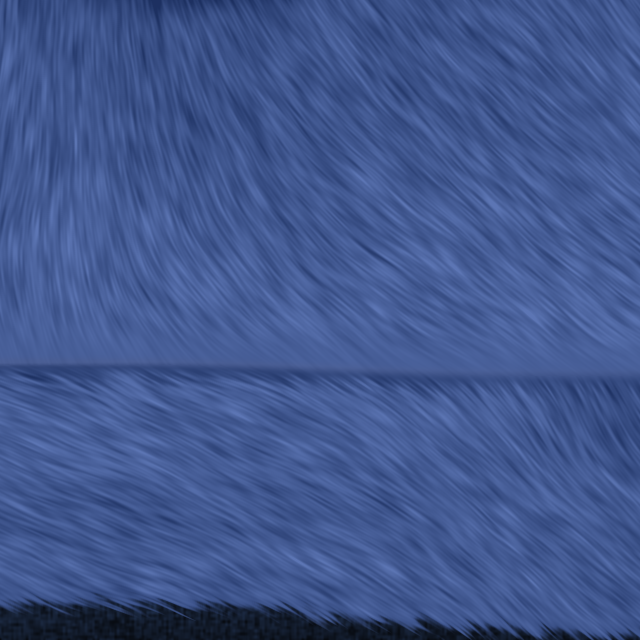
Give the GLSL for this texture, as a WebGL 1 fragment shader.

```glsl
precision highp float;
// Two overlapping panels of combed blue fur with a shaded seam and a dark woven strip below.

uniform vec2 u_resolution;

#define STRAND_FREQ 270.0
#define LOCK_FREQ 125.0
#define CLUMP_FREQ 42.0
#define STRAND_GAIN 8.0
#define LOCK_GAIN 4.0
#define CLUMP_GAIN 1.1
#define COMB_STEP 0.0030
#define SEAM_SHADE 1.9
#define FUR_MID vec3(0.260, 0.350, 0.573)
#define TONE_STEP vec3(0.046, 0.050, 0.060)
#define CLOTH vec3(0.068, 0.103, 0.165)

const int COMB_STEPS = 11;

float hash(vec2 p) {
  vec3 q = fract(p.xyx * 0.1031);
  q += dot(q, q.yzx + 33.33);
  return fract((q.x + q.y) * q.z);
}

float noise(vec2 p) {
  vec2 i = floor(p);
  vec2 f = fract(p);
  f = f * f * (3.0 - 2.0 * f);
  float low = mix(hash(i), hash(i + vec2(1.0, 0.0)), f.x);
  float high = mix(hash(i + vec2(0.0, 1.0)), hash(i + 1.0), f.x);
  return mix(low, high, f.y);
}

float blob(vec2 p, vec2 center, vec2 radius) {
  vec2 d = (p - center) / radius;
  return exp(-dot(d, d));
}

// Unit direction in which the hair falls
vec2 combDirection(vec2 p, bool upper) {
  float angle;
  if (upper) {
    angle = mix(1.74, 0.74, smoothstep(-0.05, 0.62, p.x));
    angle += 0.5 * (p.y - 0.7) * smoothstep(0.15, 0.6, p.x);
    angle -= 0.45 * (1.0 - smoothstep(0.42, 0.72, p.y)) * (1.0 - smoothstep(0.2, 0.6, p.x));
  } else {
    angle = 0.42 + 0.34 * smoothstep(0.2, 1.0, p.x);
    angle += 0.35 * blob(p, vec2(0.88, 0.35), vec2(0.16, 0.09));
  }
  angle += 0.05 * sin(17.0 * p.x + 11.0 * p.y) + 0.04 * sin(31.0 * p.y - 23.0 * p.x);
  return vec2(cos(angle), -sin(angle));
}

// Centered noise at strand, lock and clump scale
vec3 hairNoise(vec2 p) {
  return vec3(noise(p * STRAND_FREQ),
              noise(p * LOCK_FREQ + 37.0),
              noise(p * CLUMP_FREQ + 71.0)) - 0.5;
}

// Smear the noise along the hair in both directions
vec3 combedHair(vec2 p, bool upper) {
  vec2 ahead = p;
  vec2 behind = p;
  vec3 sum = hairNoise(p);
  float total = 1.0;
  for (int i = 1; i <= COMB_STEPS; i++) {
    ahead += COMB_STEP * combDirection(ahead, upper);
    behind -= COMB_STEP * combDirection(behind, upper);
    float weight = 1.0 - float(i) / float(COMB_STEPS + 1);
    sum += weight * (hairNoise(ahead) + hairNoise(behind));
    total += 2.0 * weight;
  }
  return sum / total;
}

// Broad light and shade of each panel
float upperTone(vec2 p) {
  float tone = mix(0.60, -0.35, smoothstep(0.47, 0.9, p.y));
  tone -= 0.15 * (1.0 - smoothstep(0.42, 0.49, p.y));
  tone -= 0.40 * blob(p, vec2(0.28, 0.86), vec2(0.16, 0.13));
  tone -= 0.45 * blob(p, vec2(0.53, 0.64), vec2(0.13, 0.05));
  tone += 0.35 * blob(p, vec2(0.64, 0.72), vec2(0.10, 0.04));
  tone += 0.30 * blob(p, vec2(0.97, 0.70), vec2(0.12, 0.07));
  tone += 0.20 * blob(p, vec2(0.02, 0.85), vec2(0.10, 0.16));
  return tone - 2.6 * blob(p, vec2(0.30, 1.015), vec2(0.17, 0.035));
}

float lowerTone(vec2 p) {
  float tone = mix(-0.1, 0.4, smoothstep(0.15, 0.37, p.y));
  tone -= 1.3 * blob(p, vec2(0.98, 0.34), vec2(0.14, 0.08));
  tone -= 0.4 * blob(p, vec2(0.10, 0.19), vec2(0.20, 0.03));
  return tone + 0.3 * blob(p, vec2(0.15, 0.12), vec2(0.35, 0.04));
}

void main() {
  vec2 uv = gl_FragCoord.xy / u_resolution;
  float seam = 0.430 - 0.017 * smoothstep(0.2, 0.8, uv.x);
  float aboveSeam = uv.y - seam;
  bool upper = aboveSeam > 0.0;

  vec3 hair = combedHair(uv, upper);
  float streak = dot(hair, vec3(STRAND_GAIN, LOCK_GAIN, CLUMP_GAIN));
  float relief = upper ? mix(0.15, 0.9, smoothstep(0.0, 0.10, aboveSeam))
                       : mix(0.2, 0.9, smoothstep(0.0, 0.02, -aboveSeam));
  float tone = mix(lowerTone(uv), upperTone(uv), smoothstep(-0.01, 0.01, aboveSeam));
  tone += streak * relief + 0.4 * (noise(uv * vec2(6.0, 8.0) + 5.0) - 0.5);

  // Ragged shadow cast beneath the upper panel, softer to the right
  float softness = mix(0.004, 0.012, uv.x);
  float shadowDepth = 0.030 + 0.010 * clamp(-streak, -1.0, 1.0);
  float shadow = smoothstep(-softness, softness, -aboveSeam);
  shadow *= 1.0 - smoothstep(0.1, 1.4, -aboveSeam / shadowDepth);
  tone -= SEAM_SHADE * shadow * mix(1.0, 0.5, smoothstep(0.6, 1.0, uv.x));

  // Fur fringe fading into the strip below
  float hem = 0.054 - 0.050 * smoothstep(0.2, 1.05, uv.x);
  float aboveHem = uv.y - hem;
  tone -= 1.3 * exp(-max(aboveHem, 0.0) / 0.010);
  vec3 fur = FUR_MID + TONE_STEP * clamp(tone, -3.2, 2.2);
  fur += vec3(0.012, -0.002, -0.018) * exp(-pow((aboveSeam - 0.004) / 0.007, 2.0)) * (1.0 - 0.6 * uv.x);

  // Dark strip with a vertical weave
  float weave = noise(uv * vec2(260.0, 75.0)) + noise(uv * vec2(120.0, 210.0)) - 1.0;
  vec3 cloth = CLOTH * (1.0 + 0.65 * weave) * mix(0.85, 1.1, smoothstep(0.0, 0.05, uv.y));

  float cover = smoothstep(-0.012, 0.011, aboveHem + 0.010 * streak);
  gl_FragColor = vec4(mix(cloth, fur, cover), 1.0);
}
```
